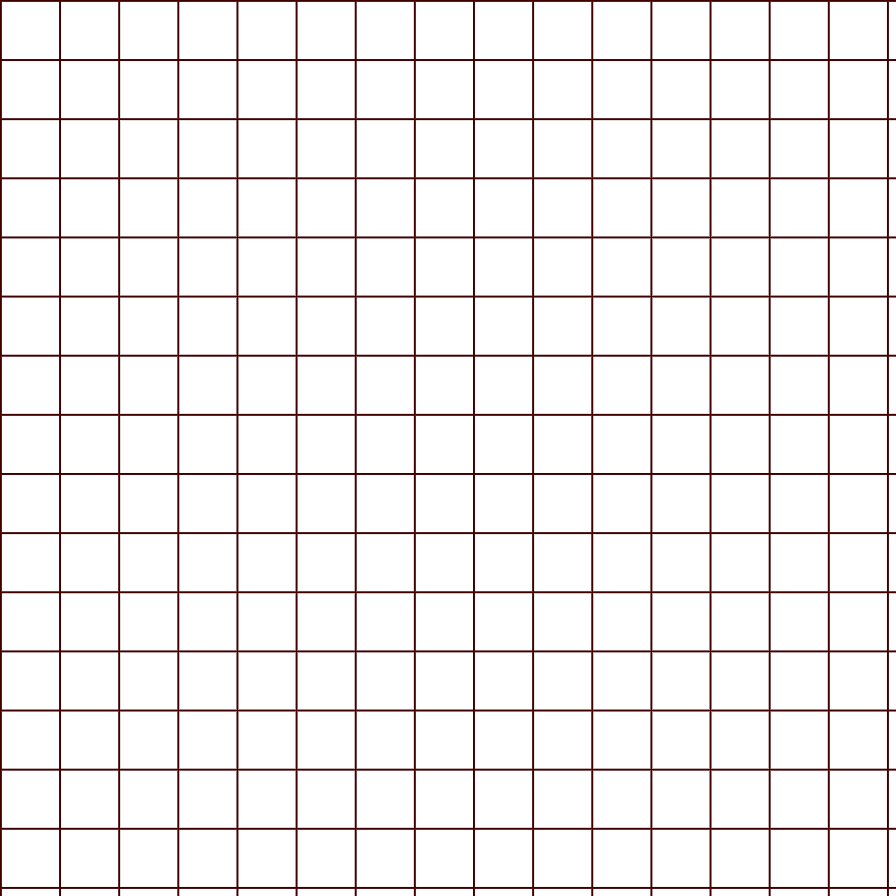
This pattern is drawn by a Shadertoy shader. Its source:

```glsl
// Draws a plain square grid of thin dark maroon lines on white.

#define CELL_SIZE 0.066
#define LINE_WIDTH 0.0022
#define FIRST_LINE 0.001
#define PAPER_COLOR vec3(1.0)
#define LINE_COLOR vec3(0.25, 0.0, 0.0)

// Distance on each axis to the nearest grid line
vec2 gridDistance(vec2 p) {
    vec2 cell = (p - FIRST_LINE) / CELL_SIZE;
    return abs(fract(cell + 0.5) - 0.5) * CELL_SIZE;
}

void mainImage(out vec4 fragColor, in vec2 fragCoord) {
    // Canvas units, measured from the top left corner
    float pixel = 1.0 / iResolution.y;
    vec2 p = vec2(fragCoord.x, iResolution.y - fragCoord.y) * pixel;

    // Smoothed line coverage, merged where lines cross
    vec2 coverage = clamp((0.5 * LINE_WIDTH - gridDistance(p)) / pixel + 0.5, 0.0, 1.0);
    float ink = max(coverage.x, coverage.y);

    fragColor = vec4(mix(PAPER_COLOR, LINE_COLOR, ink), 1.0);
}
```
